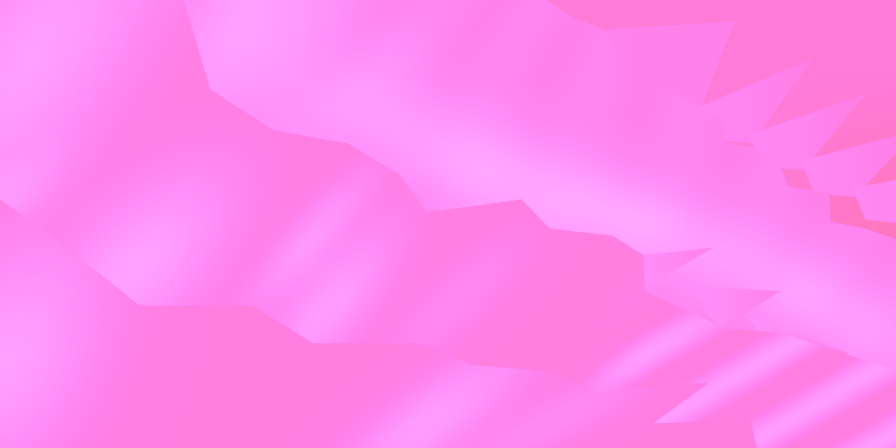
This background is drawn by a Shadertoy shader. Its source:

```glsl
// Folded pink paper hills: jagged ridges overlap from a flat sky down to the front.
// Each sheet is a tone field of soft tilted glows, cut by a polyline ridge;
// loops add the pointed flaps on the right, and one ramp turns tone into pink.

const int RIDGE_POINTS = 14;

// Soft elliptical light, tilted by an angle
float glow(vec2 p, vec2 center, vec2 size, float angle) {
    vec2 d = p - center;
    float c = cos(angle), s = sin(angle);
    vec2 q = vec2(c * d.x + s * d.y, c * d.y - s * d.x) / size;
    return exp(-dot(q, q));
}

float cover(float dist) {
    float pixel = 0.8 / iResolution.y;
    return smoothstep(-pixel, pixel, dist);
}

// Coverage of the area below a polyline
float below(vec2 p, vec2 ridge[RIDGE_POINTS]) {
    vec2 a = ridge[0], b = ridge[1];
    for (int i = 1; i < RIDGE_POINTS - 1; i++) {
        if (p.x >= ridge[i].x) { a = ridge[i]; b = ridge[i + 1]; }
    }
    vec2 d = b - a;
    float height = a.y + d.y * clamp((p.x - a.x) / d.x, 0.0, 1.0);
    return cover((height - p.y) * d.x / length(d));
}

// Signed distance to a line, positive on its right side
float rightOf(vec2 p, vec2 a, vec2 b) {
    vec2 d = normalize(b - a);
    return dot(p - a, vec2(d.y, -d.x));
}

// Convex four-sided flap with clockwise corners
float flap(vec2 p, vec2 a, vec2 b, vec2 c, vec2 d) {
    return cover(min(min(rightOf(p, a, b), rightOf(p, b, c)),
                     min(rightOf(p, c, d), rightOf(p, d, a))));
}

float farTone(vec2 p) {
    float tone = 0.515 + 0.006 * sin(dot(p, vec2(28.0, -14.0)) + sin(9.0 * p.y));
    tone += 0.11 * glow(p, vec2(0.57, 0.95), vec2(0.28, 0.15), 1.0);
    tone += 0.05 * glow(p, vec2(0.78, 0.78), vec2(0.22, 0.08), 0.8);
    tone += 0.13 * glow(p, vec2(1.10, 0.61), vec2(0.36, 0.11), -0.45);
    tone += 0.08 * glow(p, vec2(1.42, 0.51), vec2(0.18, 0.08), -0.4);
    tone += 0.11 * glow(p, vec2(1.82, 0.33), vec2(0.32, 0.09), -0.5);
    return tone;
}

float middleTone(vec2 p) {
    float tone = 0.493;
    tone += 0.13 * glow(p, vec2(0.07, 0.87), vec2(0.40, 0.17), 0.95);
    tone += 0.07 * glow(p, vec2(0.02, 0.56), vec2(0.14, 0.06), 0.7);
    tone += 0.14 * glow(p, vec2(0.30, 0.40), vec2(0.25, 0.12), 0.8);
    tone += 0.10 * glow(p, vec2(0.69, 0.46), vec2(0.18, 0.045), 0.85);
    tone += 0.12 * glow(p, vec2(0.73, 0.31), vec2(0.20, 0.07), 0.9);
    tone += 0.04 * glow(p, vec2(1.01, 0.32), vec2(0.20, 0.06), 0.75);
    // Narrow pleats fanning toward the lower right
    float pleat = 0.5 + 0.5 * cos(6.2832 * (dot(p, vec2(0.5, -0.85)) - 0.543) / 0.143);
    float side = smoothstep(1.28, 1.42, p.x - 0.5 * p.y + 0.08);
    return tone + 0.12 * side * pleat * pleat * smoothstep(0.42, 0.22, p.y);
}

float nearTone(vec2 p) {
    float tone = 0.493;
    tone += 0.13 * glow(p, vec2(0.02, 0.20), vec2(0.27, 0.16), 1.1);
    tone += 0.12 * glow(p, vec2(0.95, 0.05), vec2(0.25, 0.07), 0.65);
    tone += 0.05 * glow(p, vec2(1.22, 0.05), vec2(0.28, 0.05), 0.5);
    return tone;
}

vec3 pink(float tone) {
    return vec3(1.0, tone, 1.0 - 0.13 * exp(-25.0 * (tone - 0.49)));
}

void mainImage(out vec4 fragColor, in vec2 fragCoord) {
    vec2 p = fragCoord / iResolution.xy * vec2(2.0, 1.0);

    // Sky, with the upper spikes in front of it
    float tone = 0.484 - 0.02 * smoothstep(1.6, 2.0, p.x) * smoothstep(0.9, 0.5, p.y);
    float plate = flap(p, vec2(1.36, 0.935), vec2(1.64, 0.952), vec2(1.565, 0.76), vec2(1.398, 0.78));
    tone = mix(tone, 0.507 + 0.02 * (1.64 - p.x), plate);
    for (int i = 0; i < 5; i++) {
        float k = float(i);
        vec2 base = vec2(1.557 + 0.115 * k, 0.76 - 0.06 * k);
        vec2 tip = vec2(1.815 + 0.117 * k, 0.87 - 0.08 * k);
        float spike = flap(p, base, tip, base + vec2(0.12, -0.08), base + vec2(0.03, -0.07));
        tone = mix(tone, 0.535 - 0.15 * (p.x - base.x), spike);
    }

    // Far sheet and the flaps hanging along its lower side
    float farEdge = below(p, vec2[RIDGE_POINTS](
        vec2(1.1, 1.1), vec2(1.22, 1.0), vec2(1.28, 0.96), vec2(1.36, 0.93), vec2(1.398, 0.805),
        vec2(1.51, 0.79), vec2(1.615, 0.727), vec2(1.62, 0.682), vec2(1.73, 0.66), vec2(1.76, 0.583),
        vec2(1.85, 0.57), vec2(1.854, 0.505), vec2(1.93, 0.49), vec2(2.01, 0.463)));
    tone = mix(tone, farTone(p), farEdge);
    for (int i = 0; i < 3; i++) {
        float k = float(i);
        vec2 base = vec2(1.437 + 0.115 * k, 0.43 - 0.068 * k);
        vec2 tip = vec2(1.594 + 0.15 * k, 0.448 - 0.078 * k - 0.02 * k * k);
        vec2 low = vec2(1.425 + 0.18 * k, 0.35 - 0.083 * k);
        float fold = flap(p, base, tip, low, mix(base, low, 0.5) - vec2(0.01, 0.0));
        tone = mix(tone, 0.515 + 0.3 * max(tip.x - p.x - 0.03, 0.0), fold);
    }

    // Middle sheet
    float middleEdge = below(p, vec2[RIDGE_POINTS](
        vec2(0.392, 1.06), vec2(0.47, 0.8), vec2(0.61, 0.71), vec2(0.775, 0.68), vec2(0.89, 0.612),
        vec2(0.953, 0.526), vec2(1.164, 0.555), vec2(1.227, 0.49), vec2(1.367, 0.474), vec2(1.437, 0.43),
        vec2(1.44, 0.35), vec2(1.62, 0.266), vec2(1.74, 0.258), vec2(2.01, 0.17)));
    tone = mix(tone, middleTone(p), middleEdge);

    // Near sheet with its pointed end
    float nearEdge = below(p, vec2[RIDGE_POINTS](
        vec2(0.0, 0.555), vec2(0.135, 0.458), vec2(0.312, 0.318), vec2(0.565, 0.318), vec2(0.698, 0.234),
        vec2(0.93, 0.234), vec2(1.055, 0.185), vec2(1.224, 0.172), vec2(1.328, 0.128), vec2(1.458, 0.055),
        vec2(1.674, 0.062), vec2(1.693, -0.01), vec2(1.9, -0.05), vec2(2.01, -0.1)));
    float point = flap(p, vec2(1.328, 0.128), vec2(1.583, 0.146), vec2(1.458, 0.055), vec2(1.36, 0.07));
    tone = mix(tone, nearTone(p), max(nearEdge, point));

    fragColor = vec4(pink(tone), 1.0);
}
```
